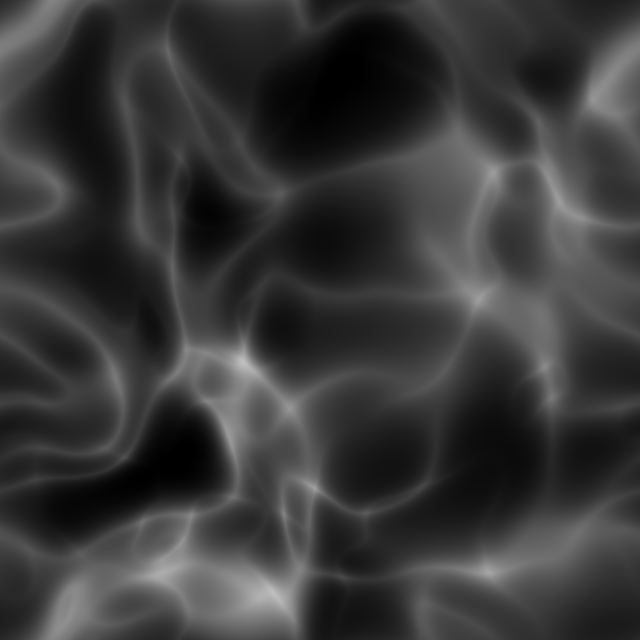
A three.js fragment shader for this texture:

```glsl
// Seamless grey smoke with soft glowing filaments between dark hollows.
varying vec2 vUv;

// Sine-free hash: three values from -1 to 1 for a lattice cell and seed.
vec3 hashCell(vec2 cell, float seed) {
  vec3 h = fract(vec3(cell, seed) * vec3(0.1031, 0.1030, 0.0973));
  h += dot(h, h.yxz + 33.33);
  return 2.0 * fract((h.xxy + h.yxx) * h.zyx) - 1.0;
}

// One lattice corner: a random slope plus a random height.
float corner(vec2 cell, vec2 offset, vec2 local, float period, float seed) {
  vec3 h = hashCell(mod(cell + offset, period), seed);
  return dot(h.xy, local - offset) + 0.4 * h.z;
}

// Smooth noise that wraps after a whole number of cells.
float wrapNoise(vec2 uv, float period, float seed) {
  vec2 p = uv * period;
  vec2 cell = floor(p);
  vec2 f = p - cell;
  vec2 fade = f * f * f * (f * (f * 6.0 - 15.0) + 10.0);
  float bottom = mix(corner(cell, vec2(0.0, 0.0), f, period, seed),
                     corner(cell, vec2(1.0, 0.0), f, period, seed), fade.x);
  float top = mix(corner(cell, vec2(0.0, 1.0), f, period, seed),
                  corner(cell, vec2(1.0, 1.0), f, period, seed), fade.x);
  return mix(bottom, top, fade.y);
}

vec2 wrapNoise2(vec2 uv, float period, float seed) {
  return vec2(wrapNoise(uv, period, seed), wrapNoise(uv, period, seed + 7.0));
}

// Filament along the zero line of the noise, with a rounded crest and wide glow.
float filament(vec2 uv, float period, float seed) {
  float n = wrapNoise(uv, period, seed);
  return exp(-5.0 * sqrt(n * n + 0.0005));
}

void main() {
  // Bend the plane so the filaments curl and bunch together.
  vec2 uv = vUv + 0.17 * wrapNoise2(vUv, 3.0, 11.0);
  uv += 0.035 * wrapNoise2(vUv, 7.0, 29.0);

  // Two broad webs, and finer wisps that show where the webs glow.
  float broadWeb = filament(uv, 4.0, 3.0);
  float crossWeb = filament(uv, 5.0, 41.0);
  float wisps = filament(uv, 8.0, 57.0) * 0.5 * (broadWeb + crossWeb);
  float glow = 0.26 * broadWeb + 0.20 * crossWeb + 0.22 * wisps;

  // Large patches of thicker and thinner smoke.
  float density = clamp(1.0 + 0.9 * wrapNoise(vUv, 3.0, 73.0), 0.5, 1.5);

  float grey = max(1.12 * glow * density - 0.04, 0.0);
  gl_FragColor = vec4(vec3(grey), 1.0);
}
```
